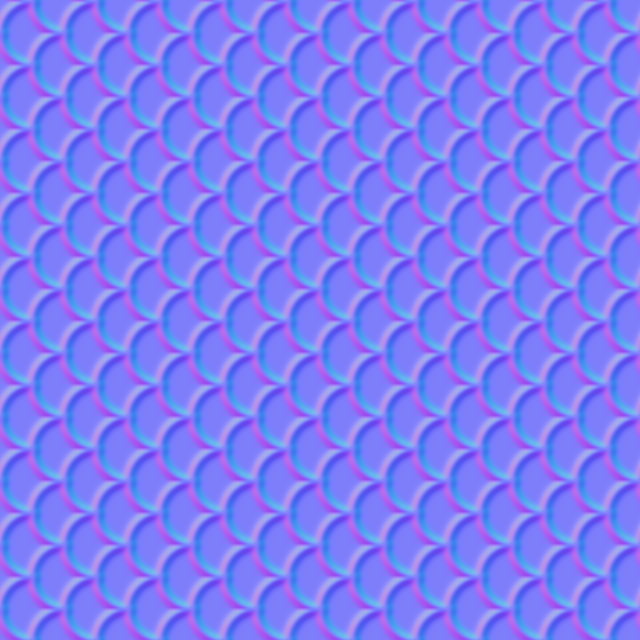
Write a WebGL 2 fragment shader that draws this texture map.

```glsl
#version 300 es
precision highp float;
// Normal map of overlapping fish scales that point left, ten repeats each way.
uniform vec2 u_resolution;
out vec4 fragColor;

// Distance to a left-facing half circle of radius 0.5 about the origin.
float halfCircle(vec2 q) {
    return q.x < 0.0 ? abs(length(q) - 0.5) : length(vec2(q.x, abs(q.y) - 0.5));
}

// Height of the rounded rims; every other column is shifted by half a scale.
float rimHeight(vec2 p) {
    float gap = 1.0;
    for (int i = 0; i < 3; i++) {
        float column = floor(p.x * 2.0) + float(i);
        float shift = 0.5 * mod(column, 2.0);
        vec2 center = vec2(column * 0.5, floor(p.y - shift + 0.5) + shift);
        float dist = halfCircle(p - center) / 0.074;
        gap *= 1.0 - exp(-dist * dist);  // rims melt together where they meet
    }
    return 1.0 - gap;
}

void main() {
    vec2 p = gl_FragCoord.xy / u_resolution * 10.0 + vec2(-0.015, 0.02);

    // Slope from four diagonal samples, spaced to soften the creases
    vec2 e = vec2(0.03, -0.03);
    float upRight = rimHeight(p + e.xx), downLeft = rimHeight(p + e.yy);
    float downRight = rimHeight(p + e.xy), upLeft = rimHeight(p + e.yx);
    vec2 slope = vec2(upRight + downRight - upLeft - downLeft,
                      upRight + upLeft - downRight - downLeft) / (4.0 * e.x);

    // Encode the normal, with the red axis reversed
    vec3 normal = normalize(vec3(slope * vec2(0.058, -0.058), 1.0));
    fragColor = vec4((normal * 0.5 + 0.5) * vec3(0.985, 0.985, 0.985), 1.0);
}
```
